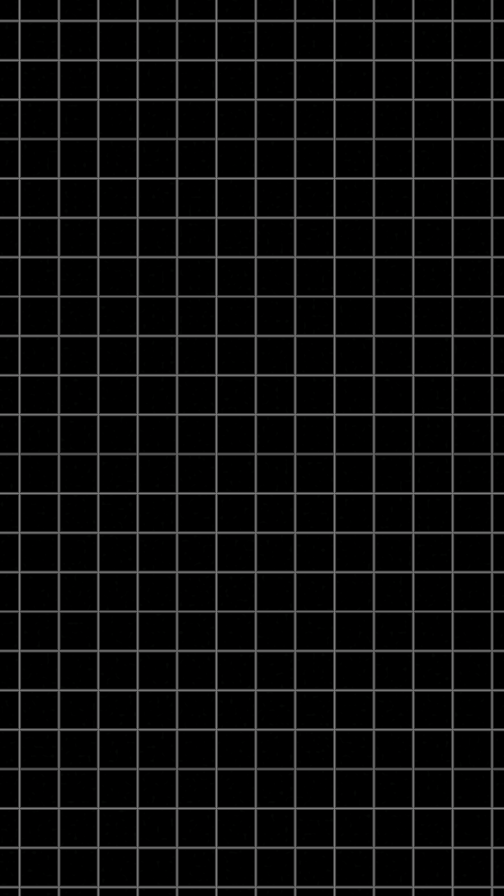
This pattern is drawn by a Shadertoy shader. Its source:

```glsl
const float CELL = 0.078125; // 12.8 cells across the canvas width

vec2 hashGradient(vec2 cell) {
    float angle = 6.2832 * fract(sin(dot(cell, vec2(127.1, 311.7))) * 43758.5);
    return vec2(cos(angle), sin(angle));
}

float gradientNoise(vec2 p) {
    vec2 i = floor(p), f = fract(p);
    vec2 u = f * f * (3.0 - 2.0 * f);
    float a = dot(hashGradient(i), f);
    float b = dot(hashGradient(i + vec2(1, 0)), f - vec2(1, 0));
    float c = dot(hashGradient(i + vec2(0, 1)), f - vec2(0, 1));
    float d = dot(hashGradient(i + vec2(1, 1)), f - vec2(1, 1));
    return mix(mix(a, b, u.x), mix(c, d, u.x), u.y);
}

void mainImage(out vec4 fragColor, in vec2 fragCoord) {
    // Both axes in canvas widths, so the cells stay square
    vec2 p = fragCoord / iResolution.x;
    vec2 grid = (p - vec2(0.0388, 0.0175)) / CELL;
    vec2 lineIndex = floor(grid + 0.5);
    vec2 lineDistance = abs(grid - lineIndex) * CELL;

    // Soft hairlines keep their total light when pixels are coarse
    float halfWidth = max(0.004, 1.15 / iResolution.x);
    vec2 lines = 0.5 * (0.004 / halfWidth) * max(1.0 - lineDistance / halfWidth, 0.0);

    // Every fourth horizontal line is a little fainter
    if (mod(lineIndex.y, 4.0) == 3.0) lines.y *= 0.82;

    // Barely visible specks on the black ground
    float specks = smoothstep(0.25, 0.6, gradientNoise(p * 110.0));
    vec3 color = vec3(0.016, 0.022, 0.016) * specks;

    color = max(color, vec3(max(lines.x, lines.y)));
    fragColor = vec4(color, 1.0);
}
```
